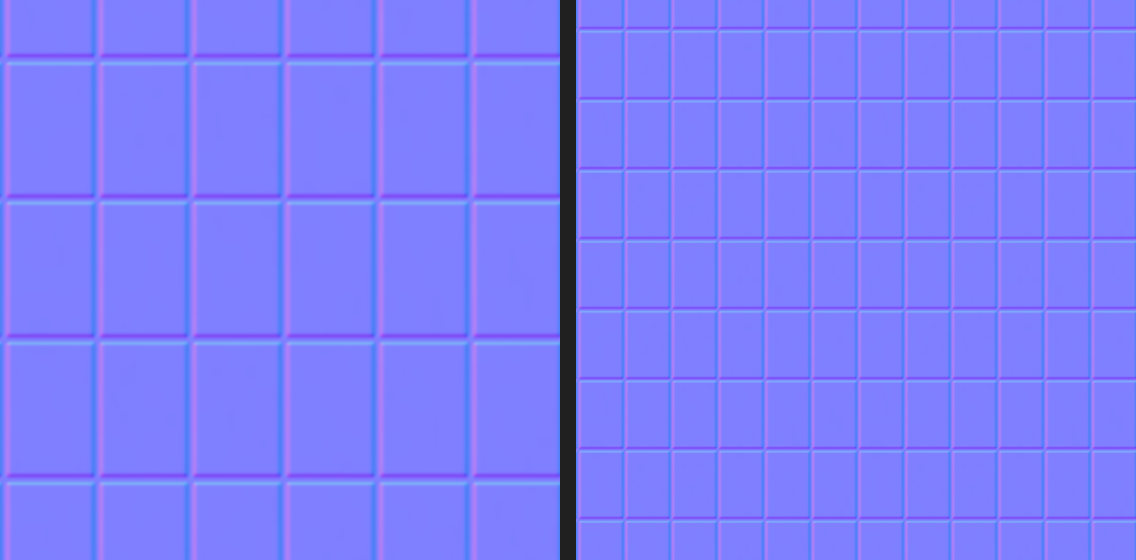
Left, the tile; right, the same tile 2 across and 2 down.
Give the GLSL for this texture map, as a Shadertoy shader.

```glsl
// Tangent-space normal map of plain rectangular tiles in a straight grid.
// Each groove is a pair of soft opposing bevels; bevels fade out where
// grooves cross, and a faint wrapping noise ripples the flat faces.

#define TILES vec2(6.0, 4.0)           // whole repeats across and down
#define GRID_OFFSET vec2(0.043, 0.574) // groove position, in tiles
#define HALF_GAP vec2(0.0067, 0.0066)  // groove centre to bevel centre
#define SOFT_X vec2(0.0052, 0.0052)    // bevel softness: left, right
#define SOFT_Y vec2(0.0038, 0.0047)    // bevel softness: below, above
#define TILT_X vec2(0.38, 0.37)        // bevel slope: left, right
#define TILT_Y vec2(0.33, 0.38)        // bevel slope: below, above
#define GAP_JITTER 0.0012              // variation of row groove width
#define RIPPLE 0.006                   // slope of the face ripple
#define RIPPLE_CELLS vec2(36.0, 24.0)  // whole noise cells per canvas

float hash(vec2 p) {
    return fract(sin(dot(p, vec2(12.9898, 78.233))) * 43758.5453);
}

// Value noise that wraps after a whole number of cells
float wrapNoise(vec2 p, vec2 period) {
    vec2 cell = floor(p);
    vec2 f = fract(p);
    f = f * f * (3.0 - 2.0 * f);
    vec2 a = mod(cell, period);
    vec2 b = mod(cell + 1.0, period);
    return mix(mix(hash(a), hash(vec2(b.x, a.y)), f.x),
               mix(hash(vec2(a.x, b.y)), hash(b), f.x), f.y);
}

// Signed slope across a groove: negative before it, positive after it
float bevelPair(float d, float halfGap, vec2 soft, vec2 tilt) {
    vec2 t = vec2(d + halfGap, d - halfGap) / soft;
    vec2 band = tilt * exp(-t * t);
    return band.y - band.x;
}

void mainImage(out vec4 fragColor, in vec2 fragCoord) {
    vec2 uv = fragCoord / iResolution.xy;
    vec2 pixel = 1.0 / iResolution.xy;

    // Signed distance to the nearest groove on each axis
    vec2 grid = uv * TILES - GRID_OFFSET;
    vec2 groove = floor(grid + 0.5);
    vec2 d = (grid - groove) / TILES;

    // Row grooves differ slightly in width
    vec2 gap = HALF_GAP;
    float row = mod(groove.y, TILES.y);
    gap.y += GAP_JITTER * (hash(vec2(row, 7.0)) - 0.5);

    // Bevel slopes, each hidden inside the groove it crosses
    vec2 softX = max(SOFT_X, vec2(pixel.x));
    vec2 softY = max(SOFT_Y, vec2(pixel.y));
    vec2 onTile = smoothstep(gap * 0.2, gap * 1.6, abs(d));
    vec2 slope = vec2(bevelPair(d.x, gap.x, softX, TILT_X) * onTile.y,
                      -bevelPair(d.y, gap.y, softY, TILT_Y) * onTile.x);

    // Faint unevenness of the faces
    vec2 p = uv * RIPPLE_CELLS;
    vec2 ripple = vec2(wrapNoise(p, RIPPLE_CELLS),
                       wrapNoise(p + vec2(11.0, 5.0), RIPPLE_CELLS));
    slope += RIPPLE * (ripple - 0.5) * onTile.x * onTile.y;

    // Pack the unit normal into colour
    vec3 normal = vec3(slope, sqrt(max(1.0 - dot(slope, slope), 0.0)));
    fragColor = vec4(normal * 0.5 + vec3(0.497, 0.5, 0.5), 1.0);
}
```
